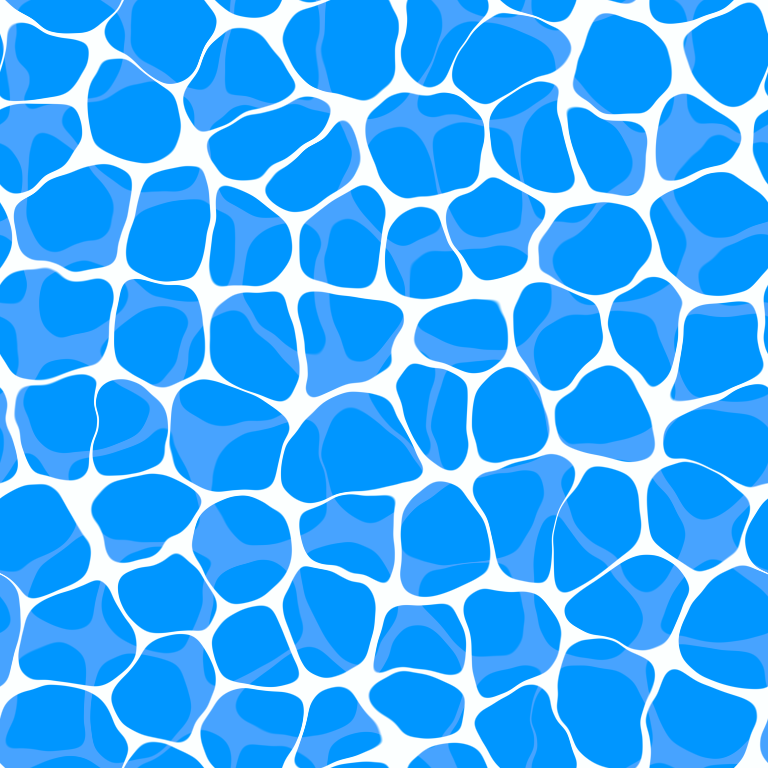
This texture is drawn by a Shadertoy shader. Its source:

```glsl
const vec3 DEEP_BLUE = vec3(0.0, 0.59, 1.0);
const vec3 PALE_BLUE = vec3(0.28, 0.64, 1.0);
const vec3 FOAM_WHITE = vec3(0.99, 1.0, 1.0);

// Whole numbers of cells across the canvas keep the tile seamless.
const float FOAM_CELLS = 8.0;
const float PALE_CELLS = 7.0;
const float JITTER = 0.78;

// Least and greatest half width of the strands, in cells.
const vec2 FOAM_WIDTH = vec2(0.006, 0.036);
const vec2 PALE_WIDTH = vec2(0.002, 0.046);

// Rounding of the corners, in cells: swells the junctions.
const float FOAM_ROUNDING = 0.085;
const float PALE_ROUNDING = 0.1;

// Wobble of the strands: repeats across the canvas and size.
const float SWAY_REPEATS = 13.0;
const float SWAY_SIZE = 0.024;
const float RIPPLE_REPEATS = 29.0;
const float RIPPLE_SIZE = 0.009;
const float WIDTH_REPEATS = 10.0;

vec2 hash2(vec2 p) {
    vec2 q = vec2(dot(p, vec2(127.1, 311.7)), dot(p, vec2(269.5, 183.3)));
    return fract(sin(q) * 43758.5453);
}

// Smooth value noise that wraps after the given number of repeats.
vec2 wrappedNoise(vec2 uv, float repeats, float seed) {
    vec2 p = uv * repeats;
    vec2 i = floor(p);
    vec2 f = p - i;
    f = f * f * f * (f * (f * 6.0 - 15.0) + 10.0);
    vec2 a = hash2(mod(i, repeats) + seed);
    vec2 b = hash2(mod(i + vec2(1.0, 0.0), repeats) + seed);
    vec2 c = hash2(mod(i + vec2(0.0, 1.0), repeats) + seed);
    vec2 d = hash2(mod(i + 1.0, repeats) + seed);
    return mix(mix(a, b, f.x), mix(c, d, f.x), f.y);
}

vec2 cellPoint(vec2 cell, float cells, float seed) {
    vec2 offset = hash2(mod(cell, cells) + seed) - 0.5;
    return cell + 0.5 + JITTER * offset;
}

// Rounded distance to the borders of a wrapped Voronoi net, in cells.
float netDistance(vec2 p, float cells, float rounding, float seed) {
    vec2 home = floor(p);
    vec2 nearestCell = home;
    vec2 toNearest = vec2(0.0);
    float nearest = 1e3;
    for (int y = -1; y <= 1; y++) {
        for (int x = -1; x <= 1; x++) {
            vec2 cell = home + vec2(x, y);
            vec2 toPoint = cellPoint(cell, cells, seed) - p;
            float d = dot(toPoint, toPoint);
            if (d < nearest) {
                nearest = d;
                nearestCell = cell;
                toNearest = toPoint;
            }
        }
    }

    // Exponential smooth minimum over all bisectors.
    float sum = 1e-6;
    for (int y = -2; y <= 2; y++) {
        for (int x = -2; x <= 2; x++) {
            if (x == 0 && y == 0) continue;
            vec2 toPoint = cellPoint(nearestCell + vec2(x, y), cells, seed) - p;
            vec2 normal = normalize(toPoint - toNearest);
            float d = dot(0.5 * (toPoint + toNearest), normal);
            sum += exp(-d / rounding);
        }
    }
    return -rounding * log(sum);
}

// Coverage of one net of wobbly strands with swollen junctions.
float strands(vec2 uv, float cells, vec2 widths, float rounding, float seed) {
    vec2 sway = (wrappedNoise(uv, SWAY_REPEATS, seed + 3.0) - 0.5) * SWAY_SIZE;
    vec2 ripple = (wrappedNoise(uv, RIPPLE_REPEATS, seed + 7.0) - 0.5) * RIPPLE_SIZE;
    float swell = wrappedNoise(uv, WIDTH_REPEATS, seed + 11.0).x;
    float width = mix(widths.x, widths.y, smoothstep(0.1, 0.9, swell));
    float d = netDistance((uv + sway + ripple) * cells, cells, rounding, seed);
    float edge = 0.75 * cells / iResolution.y;
    return 1.0 - smoothstep(-edge, edge, d - width);
}

void mainImage(out vec4 fragColor, in vec2 fragCoord) {
    vec2 uv = fragCoord / iResolution.xy;
    float pale = strands(uv, PALE_CELLS, PALE_WIDTH, PALE_ROUNDING, 41.0);
    float foam = strands(uv, FOAM_CELLS, FOAM_WIDTH, FOAM_ROUNDING, 17.0);

    // Pale strands lie under the white foam.
    vec3 color = mix(DEEP_BLUE, PALE_BLUE, pale);
    color = mix(color, FOAM_WHITE, foam);
    fragColor = vec4(color, 1.0);
}
```
